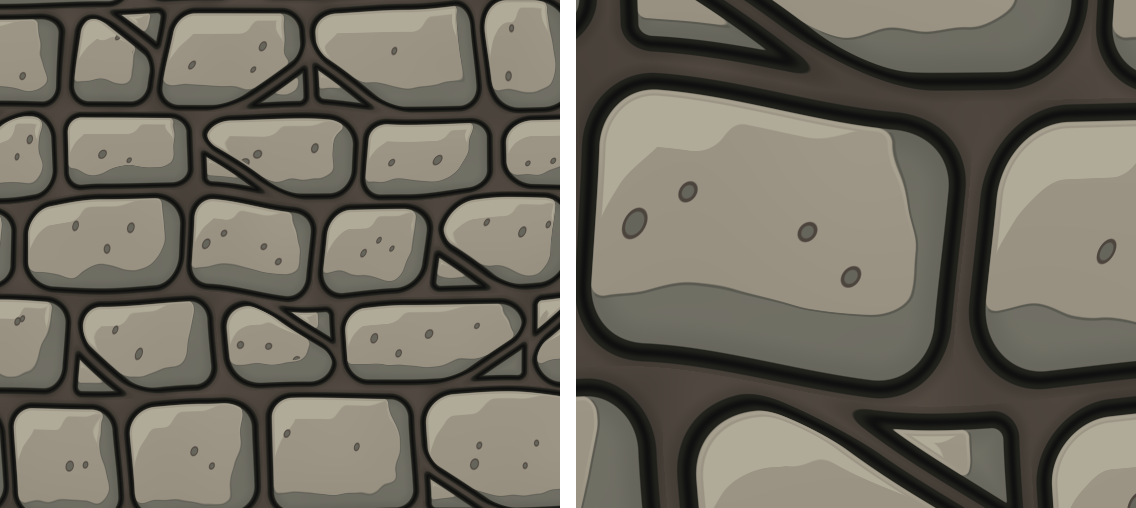
Left, the full canvas; right, a detail of the centre.
Reproduce this texture procedurally as a Shadertoy shader.

```glsl
const vec3 FACE = vec3(0.60, 0.57, 0.51);
const vec3 SHADE = vec3(0.42, 0.415, 0.375);
const vec3 GLINT = vec3(0.69, 0.67, 0.60);
const vec3 MORTAR = vec3(0.30, 0.27, 0.24);
const vec3 INK = vec3(0.13, 0.13, 0.11);
const vec3 INK_CORE = vec3(0.06);
const vec2 CELL = vec2(0.276, 0.202);   // mean stone spacing
const vec2 JITTER = vec2(0.55, 0.35);   // wander of the joints, in cells
const vec2 LIP = vec2(0.027, 0.031);    // shaded side, right and bottom
const float OUTLINE = 0.0115;
const float GAP_MIN = 0.002;
const float GAP_VARY = 0.007;
const float WARP = 0.042;
const float PEBBLE_SHARE = 0.27;
const float PEBBLE_CUT = 0.08;
const int SPOTS = 4;

float hash(vec2 p) {
    return fract(sin(dot(p, vec2(127.1, 311.7))) * 43758.5453);
}

float noise(vec2 p) {
    vec2 i = floor(p), f = fract(p);
    f = f * f * (3.0 - 2.0 * f);
    return mix(mix(hash(i), hash(i + vec2(1, 0)), f.x),
               mix(hash(i + vec2(0, 1)), hash(i + vec2(1, 1)), f.x), f.y);
}

// Intersection of two distances with a rounded corner
float roundMax(float a, float b, float r) {
    return min(max(a, b), -r) + length(max(vec2(a, b) + r, 0.0));
}

float boxDist(vec2 p, vec2 lo, vec2 hi, float r) {
    vec2 q = max(lo - p, p - hi);
    return roundMax(q.x, q.y, r);
}

float rowEdge(float row) {
    return (row + (hash(vec2(row, 7.3)) - 0.5) * JITTER.y) * CELL.y;
}

float rowShift(float row) {
    return 0.5 * mod(row, 2.0) + 0.3 * hash(vec2(row, 2.9));
}

float columnEdge(float col, float row) {
    float wander = (hash(vec2(col, row + 31.7)) - 0.5) * JITTER.x;
    return (col + rowShift(row) + wander) * CELL.x;
}

float fill(float d) {
    float px = 0.9 / iResolution.y;
    return 1.0 - smoothstep(-px, px, d);
}

void mainImage(out vec4 fragColor, in vec2 fragCoord) {
    vec2 uv = fragCoord / iResolution.y;
    vec2 p = uv + WARP * (vec2(noise(uv * 5.0), noise(uv * 5.0 + 17.0)) - 0.5);

    // Find the cell between jittered joints
    float row = floor(p.y / CELL.y);
    row += step(rowEdge(row + 1.0), p.y) - step(p.y, rowEdge(row));
    float col = floor(p.x / CELL.x - rowShift(row));
    col += step(columnEdge(col + 1.0, row), p.x) - step(p.x, columnEdge(col, row));
    vec2 id = vec2(col, row);
    vec2 lo = vec2(columnEdge(col, row), rowEdge(row));
    vec2 hi = vec2(columnEdge(col + 1.0, row), rowEdge(row + 1.0));
    lo += GAP_MIN + GAP_VARY * vec2(hash(id + 0.1), hash(id + 0.2));
    hi -= GAP_MIN + GAP_VARY * vec2(hash(id + 0.3), hash(id + 0.4));

    // Main stone
    float radius = min(0.042 + 0.024 * hash(id + 0.5), 0.45 * min(hi.x - lo.x, hi.y - lo.y));
    float stone = boxDist(p, lo, hi, radius);
    bool isPebble = false;

    // Some stones lose a corner to a pebble
    if (hash(id + 0.6) < PEBBLE_SHARE) {
        vec2 pick = step(0.5, vec2(hash(id + 0.7), hash(id + 0.8)));
        vec2 corner = mix(lo, hi, pick);
        vec2 side = 2.0 * pick - 1.0;
        vec2 n = normalize(side * vec2(0.85, 1.15));
        float cut = dot(p - corner, n) + PEBBLE_CUT;
        float pebble = roundMax(boxDist(p, lo, hi, 0.02), 0.008 - cut, 0.013);
        stone = roundMax(stone, cut, 0.03);
        isPebble = pebble < stone;
        if (isPebble) {
            stone = pebble;
            vec2 far = corner - PEBBLE_CUT * side / abs(n);
            lo = min(corner, far);
            hi = max(corner, far);
        }
    }

    // Lit face with a ragged right and lower edge
    float scale = min(1.0, (hi.y - lo.y) / 0.16);
    float inner = stone + OUTLINE;
    float ragged = (noise(p * 15.0 + id * 3.1) - 0.5) * 0.034
                 + (noise(p * 38.0 + id * 5.7) - 0.5) * 0.007;
    vec2 lip = (LIP + ragged) * scale + OUTLINE;
    float face = roundMax(p.x - hi.x + lip.x, lo.y + lip.y - p.y, 0.05 * scale);
    face = roundMax(inner, face, 0.009 * scale);

    // Glint tapering along the upper left
    vec2 st = (p - lo) / (hi - lo);
    float slant = st.x + 0.35 * (st.y - 0.8) + 0.3 * (hash(id + 0.9) - 0.5);
    float thick = 0.029 * smoothstep(0.4, 0.8, st.y) * (1.0 - smoothstep(0.38, 0.56, slant))
                + 0.014 * smoothstep(0.6, 0.8, st.y) * (1.0 - smoothstep(0.7, 0.92, slant));
    float glint = max(face + 0.004, -face - thick * scale);

    // Paint from mortar up to the face
    vec3 color = MORTAR * (0.92 + 0.16 * noise(uv * 22.0));
    color *= 0.88 + 0.12 * smoothstep(0.0, 0.01, stone);
    float core = 1.0 - smoothstep(0.0, 0.42 * OUTLINE, abs(stone + 0.5 * OUTLINE));
    color = mix(color, mix(INK, INK_CORE, core), fill(stone));
    vec3 shade = SHADE * (0.94 + 0.08 * smoothstep(0.0, 0.02, -inner) + 0.04 * noise(uv * 14.0));
    color = mix(color, shade, fill(inner));
    color = mix(color, SHADE * 0.84, fill(face - 0.0016) * fill(inner + 0.002));
    vec3 lit = FACE * (0.975 + 0.04 * st.y + 0.025 * noise(uv * 9.0));
    color = mix(color, lit, fill(face));
    color = mix(color, GLINT, fill(glint));
    color = mix(color, GLINT, 0.5 * fill(abs(face + 0.0015) - 0.001) * smoothstep(0.5, 0.8, st.y));

    // Pits, each with a dark rim
    for (int i = 0; i < SPOTS; i++) {
        vec2 key = id * 1.7 + float(i) * 9.1;
        if (isPebble || hash(key) < 0.3) continue;
        vec2 at = vec2(0.12 + 0.7 * (float(i) + hash(key + 1.3)) / float(SPOTS),
                       0.32 + 0.42 * hash(key + 2.6));
        float size = 0.0055 + 0.0045 * hash(key + 3.9);
        vec2 q = p - mix(lo, hi, at);
        float pit = length((q + vec2(-0.25 * q.y, 0.0)) * vec2(1.15, 0.9)) - size;
        float onFace = fill(face + 0.004);
        color = mix(color, MORTAR, onFace * fill(pit));
        color = mix(color, SHADE * 0.95, onFace * fill(pit + 0.0022));
    }
    fragColor = vec4(color, 1.0);
}
```
